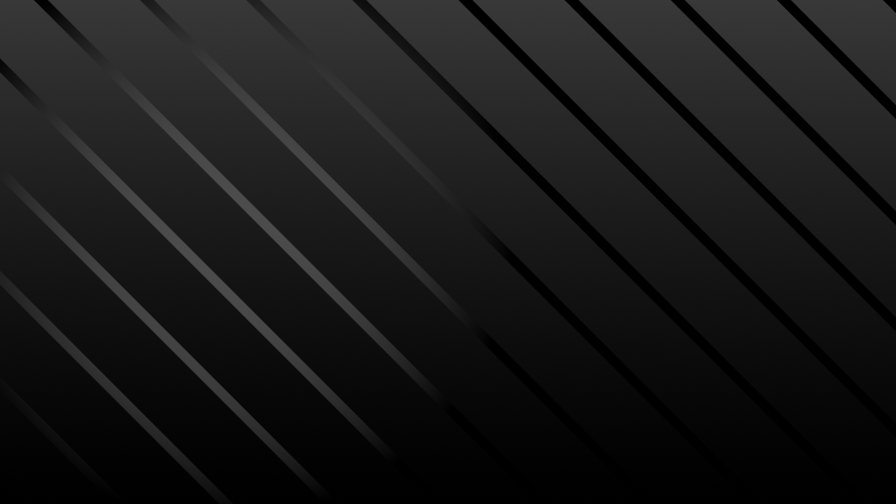
Reproduce this background procedurally as a Shadertoy shader.

```glsl
// Diagonal stripes over a dark vertical gradient.
// The stripes repeat by distance along one diagonal and are coloured by a
// soft round glow, so they run from light grey to black away from it.

const float BACKDROP_TOP = 0.22;
const float BACKDROP_CURVE = 1.3;

const float STRIPE_SPACING = 0.2106;   // measured along the top edge
const float STRIPE_OFFSET = 0.081;
const float STRIPE_HALF_WIDTH = 0.0098;

const vec2 GLOW_CENTER = vec2(0.445, 0.543);
const float GLOW_RADIUS = 0.575;
const float GLOW_PEAK = 0.30;
const float GLOW_CURVE = 2.4;

// Grey level of the backdrop at a given height.
float backdrop(float height, float top, float curve) {
    return top * pow(clamp(height, 0.0, 1.0), curve);
}

// Distance to the middle of the nearest falling 45 degree stripe.
float stripeDistance(vec2 p, float spacing, float offset) {
    float along = p.x + p.y - 1.0 - offset;
    float nearest = abs(fract(along / spacing + 0.5) - 0.5) * spacing;
    return nearest * inversesqrt(2.0);
}

// Round glow, flat in the middle and zero past its radius.
float glow(vec2 p, vec2 center, float radius, float curve) {
    float t = min(length(p - center) / radius, 1.0);
    return 1.0 - pow(t, curve);
}

// Coverage of a band, softened over one pixel.
float bandMask(float dist, float halfWidth, float pixel) {
    return 1.0 - smoothstep(-0.7 * pixel, 0.7 * pixel, dist - halfWidth);
}

// Hash without sine, from 0 to 1.
float hash(vec2 p) {
    vec3 q = fract(vec3(p.xyx) * 0.1031);
    q += dot(q, q.yzx + 33.33);
    return fract((q.x + q.y) * q.z);
}

void mainImage(out vec4 fragColor, in vec2 fragCoord) {
    // One unit is the canvas height.
    vec2 p = fragCoord / iResolution.y;
    float pixel = 1.0 / iResolution.y;

    float grey = backdrop(p.y, BACKDROP_TOP, BACKDROP_CURVE);

    // Stripes lit by the glow
    float stripeGrey = GLOW_PEAK * glow(p, GLOW_CENTER, GLOW_RADIUS, GLOW_CURVE);
    float dist = stripeDistance(p, STRIPE_SPACING, STRIPE_OFFSET);
    grey = mix(grey, stripeGrey, bandMask(dist, STRIPE_HALF_WIDTH, pixel));

    // Dither of under one grey step to avoid banding
    grey += (hash(fragCoord) - 0.5) / 255.0;

    fragColor = vec4(vec3(clamp(grey, 0.0, 1.0)), 1.0);
}
```
